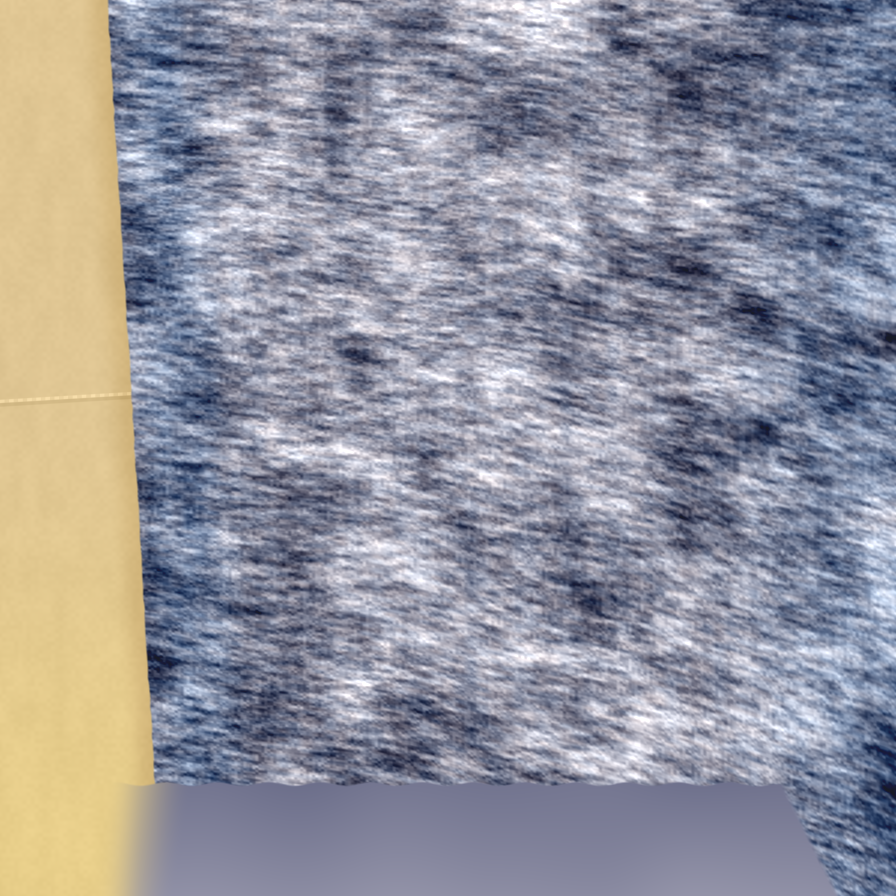
Reproduce this texture procedurally as a Shadertoy shader.

```glsl
// Heathered blue-grey knit beside a smooth straw-yellow strip, with a blurred hem below.
// The knit sums soft blotches, slanted streaks and fine grain of value noise;
// the strip and the hem are gradients cut out by slanted edges.

const vec3 KNIT_MID    = vec3(0.560, 0.568, 0.637);
const vec3 KNIT_AXIS   = vec3(1.03, 0.99, 0.90);   // colour change from dark to light yarn
const vec3 BLUE_TINT   = vec3(-0.055, -0.005, 0.035);
const vec3 STRAW       = vec3(0.875, 0.775, 0.575);
const vec3 STRAW_WARM  = vec3(0.91, 0.81, 0.54);
const vec3 STRAW_SHADE = vec3(0.80, 0.68, 0.45);
const vec3 HEM_DARK    = vec3(0.42, 0.43, 0.54);
const vec3 HEM_LIGHT   = vec3(0.59, 0.59, 0.67);

const vec2 BLOTCH_FREQ = vec2(13.0, 19.0);
const vec2 STREAK_FREQ = vec2(42.0, 165.0);
const vec2 FIBRE_FREQ  = vec2(95.0, 260.0);
const vec2 GRAIN_FREQ  = vec2(300.0, 400.0);
const float BLOTCH_GAIN = 0.40;
const float STREAK_GAIN = 0.35;
const float FIBRE_GAIN  = 0.27;
const float GRAIN_GAIN  = 0.22;

const float HEM_TOP   = 0.125;
const float EDGE_SOFT = 0.0016;

float hash(vec2 p) {
    return fract(sin(dot(p, vec2(127.1, 311.7))) * 43758.5453);
}

float noise(vec2 p) {
    vec2 i = floor(p);
    vec2 f = fract(p);
    f = f * f * (3.0 - 2.0 * f);
    return mix(mix(hash(i), hash(i + vec2(1, 0)), f.x),
               mix(hash(i + vec2(0, 1)), hash(i + vec2(1, 1)), f.x), f.y);
}

// Noise centred on zero
float signedNoise(vec2 p) {
    return noise(p) - 0.5;
}

// Soft elliptical spot, one at its centre
float spot(vec2 p, vec2 centre, vec2 radius) {
    vec2 d = (p - centre) / radius;
    return exp(-dot(d, d));
}

vec3 knit(vec2 p, float edgeX) {
    // Rows sag to the right, more so towards the lower right
    vec2 q = p;
    q.y += 0.07 * p.x + 0.16 * p.x * p.x * (1.0 - p.y);
    q.y += 0.012 * signedNoise(p * 7.0);

    float blotch = signedNoise(q * BLOTCH_FREQ)
                 + 0.6 * signedNoise(q * BLOTCH_FREQ * 2.1 + 17.0)
                 + 0.4 * signedNoise(p * 5.0 + 41.0);
    float streak = signedNoise(q * STREAK_FREQ)
                 + 0.5 * signedNoise(q * STREAK_FREQ * vec2(0.6, 1.4) + 23.0);
    float fibre = signedNoise(q * FIBRE_FREQ + 5.0);
    float grain = signedNoise(q * GRAIN_FREQ + 9.0);
    float tone = BLOTCH_GAIN * blotch + STREAK_GAIN * streak
               + FIBRE_GAIN * fibre + GRAIN_GAIN * grain;

    // Shading: darker selvedge, creases on the right, paler centre
    float selvedge = exp(-max(p.x - edgeX, 0.0) / 0.035);
    float crease = spot(p, vec2(1.0, 0.62), vec2(0.07, 0.022))
                 + spot(p, vec2(1.0, 0.42), vec2(0.05, 0.018))
                 + 0.5 * spot(p, vec2(0.80, 0.66), vec2(0.13, 0.022));
    tone += 0.03 * spot(p, vec2(0.5, 0.5), vec2(0.35, 0.6));
    tone -= 0.10 * selvedge + 0.20 * crease;
    tone -= 0.05 * smoothstep(0.85, 1.0, p.x);

    // Blue tinge along both sides, faint colour flecks
    float tinge = spot(p, vec2(edgeX + 0.05, p.y), vec2(0.05, 1.0))
                + smoothstep(0.75, 1.0, p.x) * (1.0 - min(crease, 1.0));
    float fleck = signedNoise(q * FIBRE_FREQ * 0.8 + 71.0);
    vec3 colour = KNIT_MID + KNIT_AXIS * tone;
    colour += BLUE_TINT * (tinge + fleck);
    return max(colour, vec3(0.09, 0.10, 0.15));
}

vec3 strawStrip(vec2 p, float edgeX) {
    vec3 colour = mix(STRAW_WARM, STRAW, smoothstep(0.0, 0.6, p.y));
    colour = mix(colour, STRAW_SHADE, 0.7 * (1.0 - smoothstep(0.0, 0.035, edgeX - p.x)));
    colour += 0.025 * signedNoise(p * vec2(60.0, 25.0)) + 0.02 * signedNoise(p * 220.0);
    // Stitched seam with a faint shadow below
    float seam = p.y - (0.552 + 0.06 * p.x);
    float stitch = 0.5 + 0.5 * smoothstep(-0.4, 0.4, sin(p.x * 620.0));
    colour += 0.09 * stitch * (1.0 - smoothstep(0.0008, 0.0028, abs(seam)));
    colour -= 0.05 * (1.0 - smoothstep(0.001, 0.003, abs(seam + 0.004)));
    return colour;
}

vec3 blurredHem(vec2 p) {
    float depth = clamp((HEM_TOP - p.y) / HEM_TOP, 0.0, 1.0);
    float glow = 0.15 + 0.75 * depth + 0.45 * signedNoise(vec2(p.x * 9.0, p.y * 5.0));
    vec3 colour = mix(HEM_DARK, HEM_LIGHT, clamp(glow, 0.0, 1.0));
    return mix(STRAW_WARM, colour, smoothstep(0.115, 0.215, p.x + 0.02 * depth));
}

void mainImage(out vec4 fragColor, in vec2 fragCoord) {
    vec2 p = fragCoord / iResolution.xy;
    float edgeX = 0.1806 - 0.0606 * p.y + 0.0015 * signedNoise(vec2(p.y * 90.0, 3.0));

    vec3 colour = mix(strawStrip(p, edgeX), knit(p, edgeX),
                      smoothstep(-EDGE_SOFT, EDGE_SOFT, p.x - edgeX));

    // Hem: scalloped top, slanted right end, soft fade into the strip
    float hemTop = HEM_TOP + 0.002 * sin(p.x * 110.0) - 0.4 * pow(max(p.x - 0.83, 0.0), 1.6);
    float hemRight = 0.935 - 0.5 * p.y;
    float inHem = smoothstep(-EDGE_SOFT, EDGE_SOFT, hemTop - p.y)
                * smoothstep(-0.004, 0.004, hemRight - p.x)
                * smoothstep(0.09, 0.16, p.x);
    fragColor = vec4(mix(colour, blurredHem(p), inHem), 1.0);
}
```
